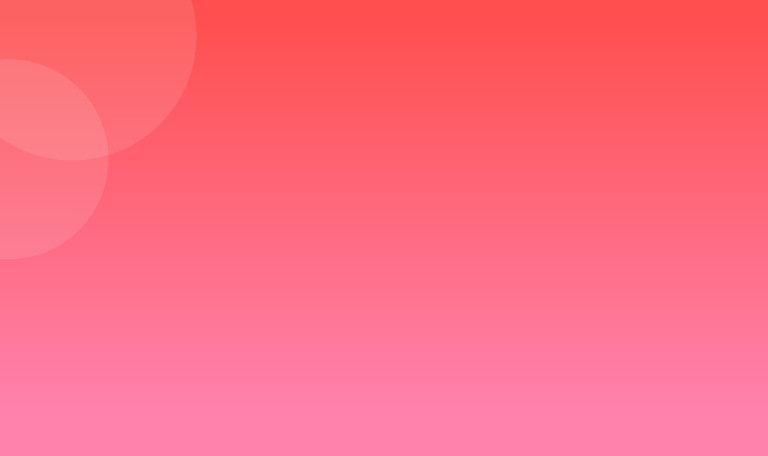
Write a Shadertoy shader that draws this background.

```glsl
// Red to pink vertical gradient with two translucent discs at the upper left.

// Soft-edged disc coverage, with lengths in canvas heights
float disc(vec2 p, vec2 center, float radius) {
    float halfPixel = 0.5 / iResolution.y;
    return 1.0 - smoothstep(-halfPixel, halfPixel, length(p - center) - radius);
}

void mainImage(out vec4 fragColor, in vec2 fragCoord) {
    vec2 p = fragCoord / iResolution.y;

    // Background gradient, flat near the top and bottom
    vec3 red = vec3(1.0, 0.31, 0.31);
    vec3 pink = vec3(1.0, 0.51, 0.675);
    float descent = clamp((0.956 - p.y) / 0.855, 0.0, 1.0);
    vec3 color = mix(red, pink, descent);

    // Overlapping pale discs, anchored to the left edge
    vec3 pale = vec3(0.94);
    color = mix(color, pale, 0.12 * disc(p, vec2(0.158, 0.921), 0.273));
    color = mix(color, pale, 0.12 * disc(p, vec2(0.0186, 0.651), 0.2193));

    fragColor = vec4(color, 1.0);
}
```
